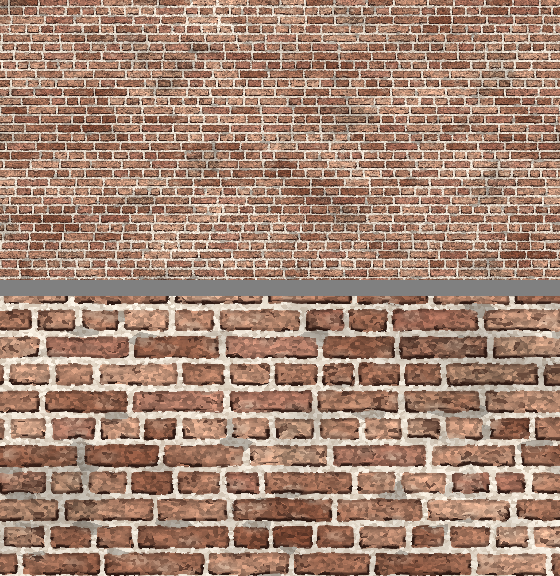
Top, the full canvas; bottom, a detail of the centre.
Reproduce this texture procedurally as a Shadertoy shader.

```glsl
float hash(vec2 p) {
    vec3 q = fract(p.xyx * 0.1031);
    q += dot(q, q.yzx + 33.33);
    return fract((q.x + q.y) * q.z);
}

// Cellular noise: distance to the nearest seed, and that seed's random value
vec2 cellular(vec2 p) {
    vec2 cell = floor(p), nearest = vec2(9.0, 0.0);
    for (int y = -1; y <= 1; y++)
    for (int x = -1; x <= 1; x++) {
        vec2 c = cell + vec2(x, y);
        vec2 seed = c + vec2(hash(c + 11.3), hash(c + 47.9));
        float d = distance(p, seed);
        if (d < nearest.x) nearest = vec2(d, hash(c + 83.1));
    }
    return nearest;
}

// Layered sines, roughly -1 to 1
float waves(vec2 p) {
    float sum = 0.0, amp = 0.5;
    for (int k = 0; k < 4; k++) {
        sum += amp * sin(p.x + 1.7 * sin(p.y)) * cos(p.y + 1.3 * sin(p.x));
        p = mat2(1.5, 1.1, -1.1, 1.5) * p + 2.3;
        amp *= 0.6;
    }
    return sum;
}

// Uneven position of a vertical joint, in brick widths
float joint(float i, float row, float count) {
    return i + 0.24 * hash(vec2(mod(i, count), row));
}

// Some pairs of headers become one long brick
bool isMerged(float i, float row, float count) {
    return count > 20.0 && mod(i, 2.0) == 1.0
        && hash(vec2(mod(i, count) + 70.0, row)) < 0.2;
}

void mainImage(out vec4 fragColor, in vec2 fragCoord) {
    // One unit is one course of bricks
    vec2 p = fragCoord / iResolution.xy * vec2(62.0, 31.0) - vec2(0.0, 0.27);
    float pixel = 31.0 / iResolution.y;
    vec2 wall = p + 0.04 * vec2(waves(p * 2.1), waves(p * 1.7 + 8.0));

    // Courses alternate between stretchers and headers
    float row = floor(wall.y);
    float count = mod(row, 2.0) == 1.0 ? 38.0 : 19.0;
    float width = 62.0 / count;
    row = mod(row, 31.0);
    float x = wall.x / width + 2.0 * hash(vec2(row, 5.0));

    // Find the brick between its two joints
    float i = floor(x);
    if (x < joint(i, row, count)) i -= 1.0;
    if (isMerged(i, row, count)) i -= 1.0;
    float left = joint(i, row, count);
    float span = isMerged(i + 1.0, row, count) ? 2.0 : 1.0;
    float right = joint(i + span, row, count);
    vec2 brickId = vec2(mod(i, count), row);

    // Grain at three sizes and broad weathering
    vec2 grit = cellular(p * vec2(7.0, 9.0));
    vec2 fine = cellular(p * vec2(2.2, 4.5) + 7.0);
    vec2 chips = cellular(p * vec2(1.1, 2.1) + 19.0);
    float broad = waves(p * vec2(0.11, 0.24) + 3.0);
    float patches = waves(p * vec2(0.4, 0.6) + 9.0);

    // Rounded brick outline with a chipped edge
    vec2 local = vec2((x - 0.5 * (left + right)) * width, fract(wall.y) - 0.5);
    vec2 halfSize = vec2(0.5 * (right - left) * width, 0.5)
        - 0.105 - 0.035 * patches - 0.03 * broad;
    vec2 q = abs(local) - halfSize + 0.1;
    float d = length(max(q, 0.0)) + min(max(q.x, q.y), 0.0) - 0.1;
    d += 0.05 * (grit.y - 0.5) + 0.14 * smoothstep(0.75, 1.0, chips.y) * (0.6 - chips.x);

    // Fired clay, from dark to pale, with a few redder bricks
    float tone = 0.1 + hash(brickId + 50.0) + 0.6 * broad + 0.3 * patches;
    vec3 brick = mix(vec3(0.51, 0.32, 0.24), vec3(0.74, 0.56, 0.46), clamp(tone, -0.25, 1.25));
    brick = mix(brick, vec3(0.62, 0.40, 0.34), 0.5 * step(0.8, hash(brickId + 130.0)));
    brick *= 0.74 + 0.46 * grit.y + 0.14 * fine.y + 0.15 * waves(p * vec2(2.3, 4.1));

    // Brown stains, lime smears and dark pits
    float stain = smoothstep(0.15, 0.8, waves(p * vec2(0.17, 0.26) + 12.0) + 0.6 * patches);
    vec3 soot = vec3(0.50, 0.41, 0.33) * (0.55 + 0.8 * grit.y);
    brick = mix(brick, soot, 0.5 * stain);
    float lime = smoothstep(0.5, 0.95, chips.y + 0.3 * broad) * smoothstep(0.75, 0.1, chips.x);
    brick = mix(brick, vec3(0.80, 0.72, 0.64), lime * (0.1 + 0.65 * grit.y));
    float pit = smoothstep(0.72, 0.9, fine.y) * smoothstep(0.5, 0.75, grit.y + 0.25 * stain);
    brick = mix(brick, vec3(0.22, 0.13, 0.10), 0.7 * pit);

    // Dark broken rim, heavier along the lower edge
    float rim = smoothstep(-0.16, -0.06, d) * smoothstep(0.05, 0.75, fine.y + 0.2 * stain);
    rim *= local.y < 0.0 ? 1.0 : 0.4;
    brick = mix(brick, vec3(0.18, 0.10, 0.075), rim);

    // Sandy mortar with a few dirty stretches
    vec3 mortar = mix(vec3(0.81, 0.75, 0.68), vec3(0.98, 0.95, 0.90), grit.y);
    mortar *= 1.0 - 0.15 * stain - 0.25 * smoothstep(0.85, 0.97, chips.y) + 0.08 * broad;

    float cover = smoothstep(0.4 * pixel, -0.4 * pixel, d);
    fragColor = vec4(mix(mortar, brick, cover), 1.0);
}
```
